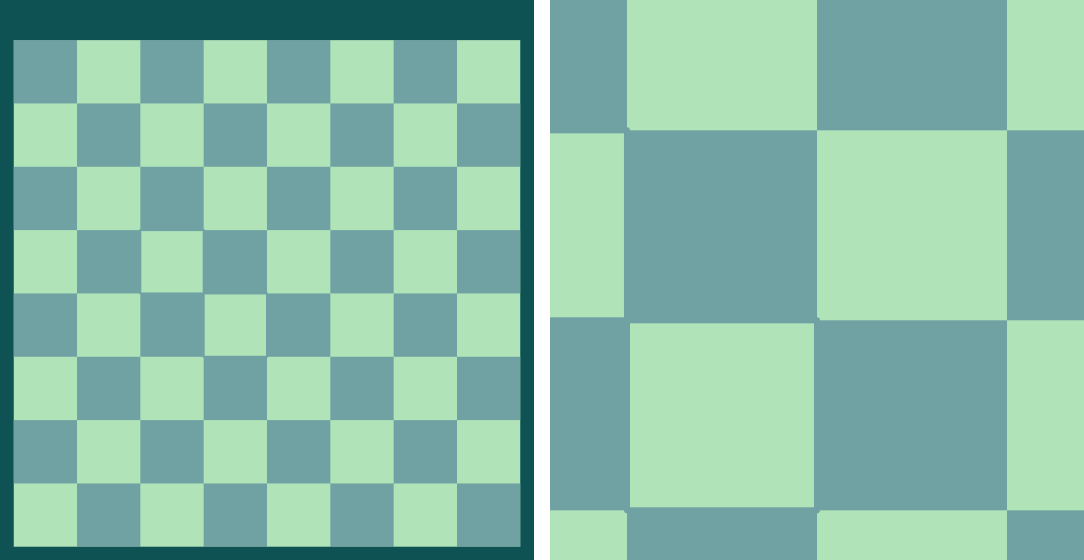
Left: the whole. Right: its middle third, enlarged.
This pattern is drawn by a Shadertoy shader. Its source:

```glsl
// Eight by eight checkerboard in two greens on a dark teal frame, with two outlined squares.

const float PI = 3.14159265;

float boxDistance(vec2 p, vec2 halfSize) {
    vec2 d = abs(p) - halfSize;
    return length(max(d, 0.0)) + min(max(d.x, d.y), 0.0);
}

// Coverage of the region where the distance is negative
float fill(float dist, float pixel) {
    return clamp(0.5 - dist / pixel, 0.0, 1.0);
}

// +1 on squares with an even index sum, -1 on the others, smooth between
float checker(vec2 p, float pixel) {
    vec2 wave = clamp(2.0 * sin(PI * p) / (PI * pixel), -1.0, 1.0);
    return wave.x * wave.y;
}

void mainImage(out vec4 fragColor, in vec2 fragCoord) {
    vec3 frameColor = vec3(0.055, 0.322, 0.329);
    vec3 darkSquare = vec3(0.439, 0.635, 0.639);
    vec3 lightSquare = vec3(0.690, 0.894, 0.722);

    // Board space: one unit per square, origin at the lower left corner
    float squareSize = 0.1131;
    vec2 center = vec2(0.5 * iResolution.x / iResolution.y, 0.476);
    vec2 p = (fragCoord / iResolution.y - center) / squareSize + 4.0;
    float pixel = 1.0 / (iResolution.y * squareSize);

    vec3 board = mix(darkSquare, lightSquare, 0.5 + 0.5 * checker(p, pixel));

    // Thin dark outlines on two diagonal neighbours
    for (int i = 0; i < 2; i++) {
        vec2 squareCenter = vec2(2.5, 4.5) + float(i) * vec2(1.0, -1.0);
        float outline = abs(boxDistance(p - squareCenter, vec2(0.5))) - 0.016;
        board = mix(board, darkSquare, fill(outline, pixel));
    }

    float boardMask = fill(boxDistance(p - 4.0, vec2(4.0)), pixel);
    fragColor = vec4(mix(frameColor, board, boardMask), 1.0);
}
```
